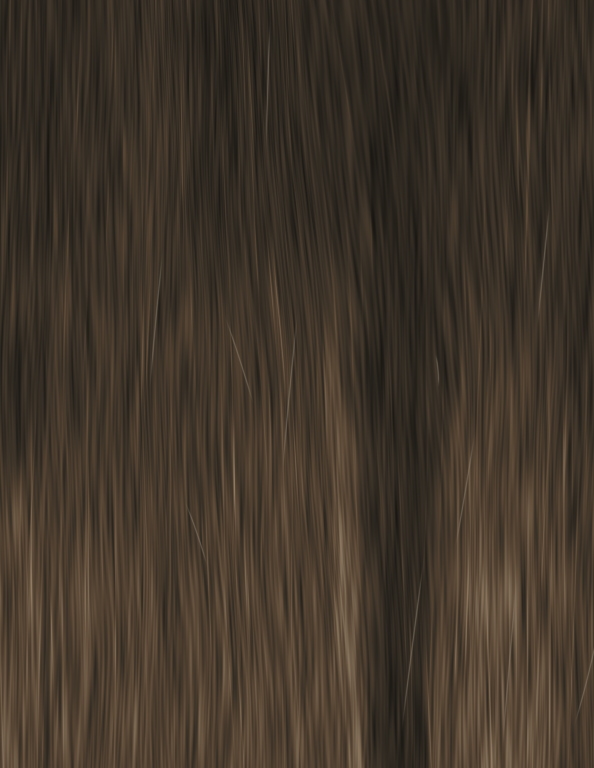
Give the GLSL for this texture, as a Shadertoy shader.

```glsl
// Straight brown hair hanging down, dark at the roots and warm at the tips.
// A smooth tone map places the locks; stretched gradient noise combs it into
// fibres, and thin curves add loose hairs on top.

const float ROOT_TONE = 0.188;
const float TIP_GAIN = 0.120;
const float FIBRE_CONTRAST = 0.72;
const float HAIR_WIDTH = 0.0014;
const float HAIR_GLOW = 0.12;
const float FLYAWAY_OPACITY = 0.45;
const int HAIR_LAYERS = 8;
const int FLYAWAYS = 11;
const vec3 DARK_HAIR = vec3(1.0, 0.88, 0.715);   // hues relative to red
const vec3 WARM_HAIR = vec3(1.0, 0.80, 0.605);
const vec3 PALE_HAIR = vec3(1.0, 0.85, 0.68);
const vec3 SILVER = vec3(0.58, 0.53, 0.46);

// Loose hairs: upper end xy, lower end xy
const vec4 FLYAWAY[FLYAWAYS] = vec4[](
    vec4(0.275, 0.68, 0.252, 0.49), vec4(0.502, 0.60, 0.474, 0.37),
    vec4(0.926, 0.74, 0.904, 0.57), vec4(0.378, 0.59, 0.428, 0.47),
    vec4(0.733, 0.54, 0.738, 0.495), vec4(0.800, 0.44, 0.765, 0.28),
    vec4(0.310, 0.35, 0.350, 0.26), vec4(0.715, 0.28, 0.675, 0.04),
    vec4(1.010, 0.19, 0.965, 0.05), vec4(0.870, 0.25, 0.845, 0.02),
    vec4(0.455, 0.98, 0.448, 0.80));

float hash(vec2 p) {
    vec3 q = fract(vec3(p.xyx) * 0.1031);
    q += dot(q, q.yzx + 33.33);
    return fract((q.x + q.y) * q.z);
}

vec2 gradient(vec2 cell) {
    float a = 6.2832 * hash(cell);
    return vec2(cos(a), sin(a));
}

float gradientNoise(vec2 p) {
    vec2 i = floor(p), f = fract(p);
    vec2 s = f * f * f * (f * (f * 6.0 - 15.0) + 10.0);
    vec2 e = vec2(0.0, 1.0);
    float low = mix(dot(gradient(i), f), dot(gradient(i + e.yx), f - e.yx), s.x);
    float high = mix(dot(gradient(i + e), f - e), dot(gradient(i + 1.0), f - 1.0), s.x);
    return mix(low, high, s.y);
}

float bump(float x, float centre, float width) {
    float d = (x - centre) / width;
    return exp(-d * d);
}

// Straightens the locks that sweep right towards the tips
float combed(vec2 p) {
    float sweep = 0.035 * p.y + 0.055 * p.y * p.y;
    return p.x + sweep * bump(p.x, 0.53, 0.19)
         + 0.004 * gradientNoise(vec2(p.x * 7.0, p.y * 2.5));
}

// Broad light and shade of the locks
float lockTone(vec2 p, float u) {
    float tip = 1.0 - smoothstep(0.0, 0.95, p.y);
    float low = 1.0 - smoothstep(0.12, 0.62, p.y);
    float tone = ROOT_TONE + TIP_GAIN * tip;
    tone += 0.035 * bump(p.x, 0.25, 0.09) * smoothstep(0.35, 0.9, p.y);
    tone += 0.060 * bump(p.x, 0.83, 0.10) * (1.0 - smoothstep(0.3, 0.72, p.y));
    tone += 0.022 * low * (bump(p.x, 0.20, 0.07) + bump(p.x, 0.42, 0.08));
    tone += 0.100 * bump(u, 0.594, 0.017) * (1.0 - smoothstep(0.35, 0.75, p.y));
    tone += 0.055 * bump(p.x, 0.025, 0.035) * (1.0 - smoothstep(0.28, 0.42, p.y));
    tone -= 0.055 * bump(p.x, 0.02, 0.06) * bump(p.y, 0.48, 0.13);
    tone -= 0.080 * bump(p.x, 0.077, 0.008) * (1.0 - smoothstep(0.1, 0.4, p.y));
    tone -= 0.035 * bump(p.x, 0.275, 0.022) * low;
    tone -= 0.025 * bump(p.x, 0.36, 0.04) * smoothstep(0.5, 0.9, p.y);
    tone -= 0.045 * bump(p.x, 0.975, 0.025) * (1.0 - smoothstep(0.5, 0.8, p.y));
    tone += 0.025 * gradientNoise(vec2(u * 26.0, p.y * 1.3));
    float softness = 0.018 + 0.05 * p.y;
    float left = smoothstep(-softness, softness, p.x - 0.622 + 0.015 * p.y);
    float right = 1.0 - smoothstep(-softness, softness, p.x - 0.718 - 0.035 * p.y);
    return mix(tone, 0.163 + 0.025 * tip * bump(p.x, 0.635, 0.02), 0.9 * left * right);
}

// Fine combed texture, roughly -1 to 1
float fibres(float u, float y) {
    float sum = 0.0, amp = 0.30, freq = 48.0;
    for (int k = 0; k < 4; k++) {
        float drift = gradientNoise(vec2(u * 11.0, y * 3.0 + float(k) * 7.0));
        vec2 q = vec2(u * freq + drift * (1.5 + float(k)), y * (3.0 + 2.5 * float(k)));
        sum += amp * gradientNoise(q + float(k) * 19.37);
        freq *= 1.7;
        amp *= 1.3;
    }
    return sum;
}

// Scattered long hairs, one per column in each layer
float looseHairs(float u, float y) {
    float sum = 0.0;
    for (int k = 0; k < HAIR_LAYERS; k++) {
        float layer = float(k), columns = 19.0 + 4.0 * layer;
        float x = (u + (hash(vec2(layer, 5.0)) - 0.5) * 0.07 * y) * columns;
        vec2 id = vec2(floor(x), layer * 13.0);
        float path = 0.5 + 0.35 * sin(y * 3.0 + 6.28 * hash(id + 3.0));
        float span = bump(y, hash(id + 7.0), 0.06 + 0.16 * hash(id + 11.0));
        sum += span * hash(id + 17.0) * bump(fract(x), path, HAIR_WIDTH * columns);
    }
    return sum;
}

float flyaway(vec2 p, vec4 ends, float bow) {
    float s = (ends.y - p.y) / (ends.y - ends.w);
    float path = mix(ends.x, ends.z, s) + bow * s * (1.0 - s);
    return bump(p.x, path, HAIR_WIDTH) * smoothstep(0.0, 0.3, s) * (1.0 - smoothstep(0.7, 1.0, s));
}

void mainImage(out vec4 fragColor, in vec2 fragCoord) {
    vec2 p = fragCoord / iResolution.xy;
    float u = combed(p);
    float tone = lockTone(p, u);
    tone *= 1.0 + FIBRE_CONTRAST * fibres(u, p.y);
    tone += HAIR_GLOW * looseHairs(u, p.y) * smoothstep(0.06, 0.28, tone);

    // Hue follows brightness: ashy, then warm, then pale
    vec3 hue = mix(DARK_HAIR, WARM_HAIR, smoothstep(0.15, 0.33, tone));
    hue = mix(hue, PALE_HAIR, smoothstep(0.36, 0.50, tone));
    vec3 col = tone * hue;

    for (int k = 0; k < FLYAWAYS; k++) {
        float bow = 0.02 * (hash(vec2(float(k), 41.0)) - 0.5);
        col = mix(col, SILVER, FLYAWAY_OPACITY * flyaway(p, FLYAWAY[k], bow));
    }
    fragColor = vec4(clamp(col, 0.0, 1.0), 1.0);
}
```
